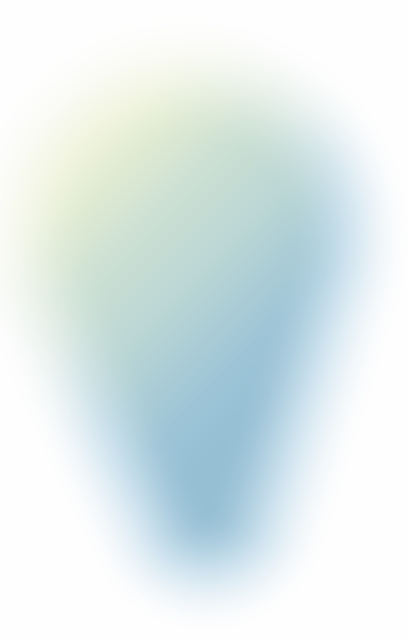
This background is drawn by a Shadertoy shader. Its source:

```glsl
// Signed distance to the hull of two circles of unequal radius
float taperedCapsule(vec2 p, vec2 a, float radiusA, vec2 b, float radiusB) {
    float span = distance(a, b);
    vec2 axis = (b - a) / span;
    p -= a;
    vec2 q = vec2(abs(p.x * axis.y - p.y * axis.x), dot(p, axis));
    float slope = (radiusA - radiusB) / span;
    float cosine = sqrt(1.0 - slope * slope);
    float along = dot(q, vec2(-slope, cosine));
    if (along < 0.0) return length(q) - radiusA;
    if (along > cosine * span) return length(q - vec2(0.0, span)) - radiusB;
    return dot(q, vec2(cosine, slope)) - radiusA;
}

// Diagonal blend from pale lime through sage to soft blue
vec3 diagonalTint(float s) {
    vec3 tint = mix(vec3(0.925, 0.945, 0.83), vec3(0.83, 0.895, 0.825), smoothstep(0.33, 0.57, s));
    tint = mix(tint, vec3(0.73, 0.838, 0.832), clamp((s - 0.52) / 0.22, 0.0, 1.0));
    tint = mix(tint, vec3(0.615, 0.768, 0.84), clamp((s - 0.74) / 0.2, 0.0, 1.0));
    return mix(tint, vec3(0.59, 0.75, 0.832), smoothstep(0.92, 1.06, s));
}

void mainImage(out vec4 fragColor, in vec2 fragCoord) {
    vec2 p = fragCoord / iResolution.xy * vec2(0.637, 1.0);

    // Blurred drop: broad crown, narrow foot
    float d = taperedCapsule(p, vec2(0.323, 0.206), 0.098, vec2(0.293, 0.629), 0.251);
    float glow = smoothstep(0.1, -0.1, d);

    // Cooler, lighter rim on the blue side
    float s = p.x + 1.0 - p.y;
    vec3 tint = diagonalTint(s);
    float rim = smoothstep(-0.08, 0.04, d) * smoothstep(0.6, 0.9, s);
    tint = mix(tint, vec3(0.63, 0.79, 0.885), rim);

    fragColor = vec4(mix(vec3(0.995), tint, glow), 1.0);
}
```
